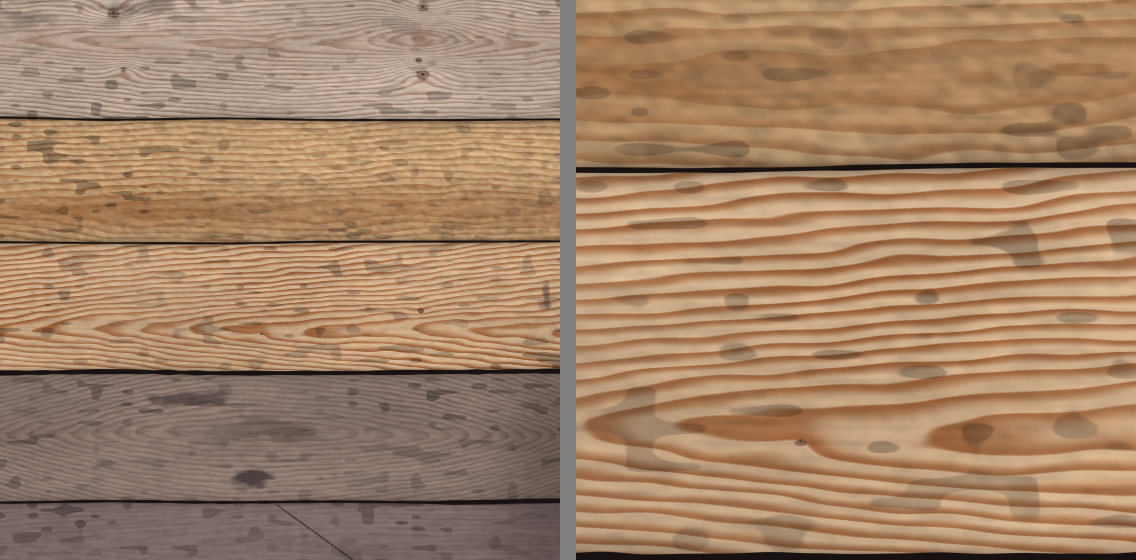
Left, the full canvas; right, a detail of the centre.
A Shadertoy shader for this texture:

```glsl
// Planks are listed from the bottom up
const vec3 PALE[5] = vec3[5](vec3(.49, .42, .41), vec3(.55, .475, .44), vec3(.79, .67, .54),
                             vec3(.76, .63, .48), vec3(.76, .69, .63));
const vec3 LATE[5] = vec3[5](vec3(.41, .33, .32), vec3(.41, .32, .29), vec3(.58, .36, .21),
                             vec3(.58, .40, .25), vec3(.57, .44, .36));
// Heart line height, rings per unit, drift along x, bow along x
const vec4 FIGURE[5] = vec4[5](vec4(.03, 110., 3., 8.), vec4(.225, 120., 0., 38.),
    vec4(.412, 100., 9., 0.), vec4(.622, 90., 2., 3.), vec4(.925, 135., 1., 10.));
// Bow centre, ring warp, ring contrast, heart tint
const vec4 LOOK[5] = vec4[5](vec4(.6, 2., .35, .1), vec4(.47, 2.5, .6, .15),
    vec4(.5, 3., .95, .1), vec4(.4, 3., .75, .6), vec4(.5, 3.5, .8, .25));
const float SEAM_Y[4] = float[4](.105, .335, .567, .788);
const float SEAM_HALF[4] = float[4](.0019, .0035, .0013, .0014);
// Centre, radius, bend of the rings around it (negative for a pale eye)
const vec4 KNOTS[8] = vec4[8](vec4(.203, .977, .012, 3.), vec4(.755, .988, .013, 3.),
    vec4(.755, .867, .013, 3.), vec4(.220, .874, .008, 2.), vec4(.748, .893, .006, 1.),
    vec4(.755, .933, .022, -4.), vec4(.751, .446, .006, .6), vec4(.467, .404, .004, .3));
// Centre, half extents
const vec4 STAINS[7] = vec4[7](vec4(.449, .152, .034, .026), vec4(.338, .288, .085, .016),
    vec4(.190, .173, .030, .014), vec4(.500, .230, .140, .025), vec4(.270, .987, .090, .020),
    vec4(.050, .965, .050, .035), vec4(.976, .470, .008, .030));
const float STAIN_DEPTH[7] = float[7](.85, .65, .4, .3, .35, .25, .5);
const vec3 STAIN_COLOR = vec3(.25, .21, .21);
const vec3 KNOT_COLOR = vec3(.28, .18, .14);
const vec3 GAP_COLOR = vec3(.09, .065, .065);
const vec2 CRACK_FROM = vec2(.495, .098), CRACK_TO = vec2(.63, 0.);
const float HEART_WIDTH = .014;

float hash(vec2 p) {
    vec3 q = fract(p.xyx * vec3(.1031, .1030, .0973));
    q += dot(q, q.yzx + 33.33);
    return fract((q.x + q.y) * q.z);
}

float noise(vec2 p) {
    vec2 i = floor(p), f = fract(p);
    f = f * f * (3. - 2. * f);
    return mix(mix(hash(i), hash(i + vec2(1, 0)), f.x),
               mix(hash(i + vec2(0, 1)), hash(i + vec2(1, 1)), f.x), f.y);
}

float fbm(vec2 p) {
    float sum = 0., amp = .5;
    for (int i = 0; i < 4; i++) {
        sum += amp * noise(p);
        p = p * 2.03 + 17.3;
        amp *= .5;
    }
    return sum / .9375;
}

float seamHeight(int i, float x) {
    return SEAM_Y[i] + (noise(vec2(x * 5., float(i) * 7.)) - .5) * .005;
}

// Growth ring count; its whole-number contours are the grain lines
float ringField(vec2 p, int plank) {
    vec4 figure = FIGURE[plank], look = LOOK[plank];
    vec2 seed = vec2(float(plank) * 13.7, float(plank) * 5.1);
    float d = p.y - figure.x + (noise(vec2(p.x * 4., seed.x)) - .5) * .014;
    float bow = p.x - look.x;
    float field = figure.y * sqrt(d * d + HEART_WIDTH * HEART_WIDTH)
                - figure.z * p.x + figure.w * bow * bow;
    field += (fbm(p * vec2(3.5, 9.) + seed) - .5) * look.y;
    field += (noise(p * vec2(28., 110.) + seed) - .5) * .35;
    for (int i = 0; i < 8; i++) {
        vec2 q = (p - KNOTS[i].xy) / (KNOTS[i].z * vec2(4., 2.));
        field += KNOTS[i].w * exp(-dot(q, q));
    }
    return field + 40.;
}

void mainImage(out vec4 fragColor, in vec2 fragCoord) {
    vec2 p = fragCoord / iResolution.xy;
    float px = 1. / iResolution.y;

    // Plank under this point
    int plank = 0;
    for (int i = 0; i < 4; i++) plank += p.y > seamHeight(i, p.x) ? 1 : 0;
    vec4 look = LOOK[plank];
    vec2 seed = vec2(float(plank) * 31., float(plank) * 11.);

    // Rings darken slowly, then end in a sharp edge
    float field = ringField(p, plank);
    float aa = fwidth(field);
    float phase = fract(field);
    float ring = smoothstep(.25, .85, phase) * (1. - smoothstep(1. - clamp(aa, .12, .5), 1., phase));
    ring = mix(ring, .35, smoothstep(.5, 1., aa));
    float patchy = fbm(p * vec2(4., 14.) + seed);
    ring *= look.z * mix(.55, 1.25, patchy);
    float heart = (p.y - FIGURE[plank].x) / .035;
    float tint = look.w * exp(-heart * heart) * (.5 + patchy);
    vec3 color = mix(PALE[plank], LATE[plank], clamp(ring + tint * (1. - ring), 0., 1.));

    // Fibres, rough sawn marks and broad weathering
    float fibre = noise(p * vec2(14., 330.) + seed) - .5;
    float rough = noise(vec2(p.x * 120. + p.y * 60., p.y * 190.)) - .5;
    float grit = fbm(p * vec2(70., 150.) + seed) - .5;
    color *= 1. + .09 * fibre + .14 * grit + (plank == 3 ? .16 : .05) * rough;
    color *= .9 + .2 * fbm(p * vec2(3., 7.) + seed + 50.);
    color *= 1. - .22 * smoothstep(.82, 1., p.x) * (1. - smoothstep(.3, .36, p.y));
    color *= 1. - .35 * smoothstep(.73, .8, noise(p * vec2(35., 90.) + 9.)) * patchy;

    // Knots
    for (int i = 0; i < 8; i++) {
        float r = length((p - KNOTS[i].xy) * vec2(.85, 1.)) / KNOTS[i].z;
        float core = 1. - smoothstep(.25, 1., r + (grit + fibre) * .5);
        vec3 coreColor = KNOTS[i].w > 0. ? KNOT_COLOR : LATE[plank];
        color = mix(color, coreColor, core * (.7 + .25 * cos(r * 9.)));
    }

    // Ragged stains
    for (int i = 0; i < 7; i++) {
        float r = length((p - STAINS[i].xy) / STAINS[i].zw);
        float ragged = r + (fbm(p * vec2(28., 60.) + float(i) * 9.) - .5) * 1.8;
        color = mix(color, STAIN_COLOR, STAIN_DEPTH[i] * (1. - smoothstep(.25, 1.05, ragged)));
    }

    // Diagonal crack
    vec2 along = CRACK_TO - CRACK_FROM, rel = p - CRACK_FROM;
    float crack = length(rel - along * clamp(dot(rel, along) / dot(along, along), 0., 1.));
    color *= 1. - .4 * (1. - smoothstep(.0004, .0008 + px, crack + grit * .001));

    // Gaps with shaded, worn edges
    for (int i = 0; i < 4; i++) {
        float halfWidth = SEAM_HALF[i] * (.75 + .5 * noise(vec2(p.x * 40., float(i))));
        if (i == 0) halfWidth += .0018 * smoothstep(.77, .82, p.x);
        float gap = abs(p.y - seamHeight(i, p.x));
        color *= 1. - .32 * exp(-gap / .006);
        color = mix(color, GAP_COLOR, 1. - smoothstep(halfWidth - px * .5, halfWidth + px, gap));
    }
    fragColor = vec4(clamp(color, 0., 1.), 1.);
}
```
